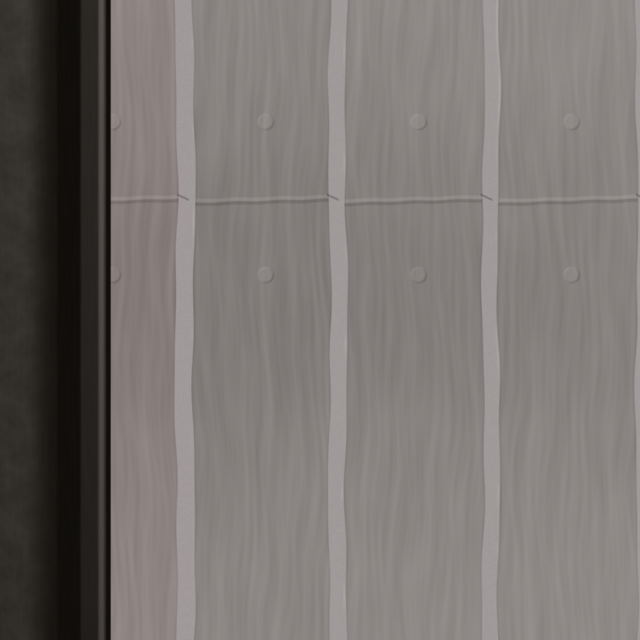
Write a three.js fragment shader that draws this texture.

```glsl
// Grey timber boards parted by pale wavy strips, with round pegs and one cross seam,
// beside a dark mossy wall and a black frame. The boards repeat by rounding x to a
// pitch; grain and moss come from stretched cellular noise and layered sines.
varying vec2 vUv;

const float PITCH = 0.239;       // spacing of strips and of pegs
const float FIRST_STRIP = 0.289; // centre of the first strip
const float PANEL_EDGE = 0.173;  // where the boards begin
const float SOFT = 0.0016;       // edge smoothing

const vec3 WOOD = vec3(0.535, 0.515, 0.503);
const vec3 STRIP = vec3(0.625, 0.602, 0.605);
const vec3 MOSS = vec3(0.225, 0.210, 0.188);
const vec3 BLACK = vec3(0.065, 0.055, 0.043);
const vec3 FRAME = vec3(0.160, 0.148, 0.135);
const vec3 BEAD = vec3(0.350, 0.325, 0.315);

float hash(vec2 p) {
  return fract(sin(dot(p, vec2(127.1, 311.7))) * 4375.85);
}

// Distance to the nearest scattered point
float cellular(vec2 p) {
  vec2 cell = floor(p);
  float nearest = 2.0;
  for (int j = -1; j <= 1; j++) {
    for (int i = -1; i <= 1; i++) {
      vec2 c = cell + vec2(float(i), float(j));
      vec2 point = c + vec2(hash(c), hash(c + 41.3));
      nearest = min(nearest, length(p - point));
    }
  }
  return nearest;
}

// Soft mask of a band from a to b
float band(float x, float a, float b, float soft) {
  return smoothstep(a - soft, a + soft, x) - smoothstep(b - soft, b + soft, x);
}

// Long streaks that bend along the board, roughly -1 to 1
float grain(vec2 p, float seed) {
  p.x += 0.006 * sin(p.y * 9.0 + seed * 5.0) + 0.003 * sin(p.y * 24.0 + p.x * 42.0 + seed);
  float broad = cellular(vec2(p.x * 48.0, p.y * 3.5) + seed * 17.0) - 0.5;
  float fine = cellular(vec2(p.x * 125.0, p.y * 9.0) + seed * 31.0) - 0.5;
  float rings = sin(p.x * 270.0 + 3.0 * sin(p.x * 57.0 + seed) + 2.0 * sin(p.y * 7.0 + p.x * 31.0));
  return 0.8 * broad + 0.8 * fine + 0.22 * rings;
}

// Brightness added by a shallow round peg lit from the upper left
float peg(vec2 d, float radius) {
  float r = length(d);
  float disc = 1.0 - smoothstep(radius - SOFT, radius + SOFT, r);
  float rim = 1.0 - smoothstep(0.0, 0.0035, abs(r - radius));
  float facing = dot(d / max(r, 0.0001), vec2(-0.8, 0.6));
  return disc * 0.022 + rim * (facing > 0.0 ? 0.035 : 0.075) * facing;
}

// Brightness added by a pale ridge with a shadow below it
float seam(float y) {
  float ridge = 1.0 - smoothstep(0.001, 0.0042, abs(y));
  float shadow = 1.0 - smoothstep(0.001, 0.004, abs(y + 0.006));
  return 0.045 * ridge - 0.055 * shadow;
}

vec3 boards(vec2 p) {
  float along = (p.x - FIRST_STRIP) / PITCH;
  float board = floor(along);
  float u = fract(along);

  // Wood with a tone per board and slow changes of light
  vec3 color = WOOD + 0.036 * grain(p, board + 3.0);
  color += 0.012 * (hash(vec2(board, 7.0)) - 0.5) + 0.025 * (p.x - 0.6);
  color += 0.02 * cos((p.y - 0.04) * 6.28);
  color += vec3(0.018, -0.003, 0.0) * (1.0 - step(0.0, board));

  // Pegs in two rows, midway across each board
  vec2 fromPeg = vec2((u - 0.528) * PITCH, abs(p.y - 0.690) - 0.1195);
  fromPeg.y *= sign(p.y - 0.690);
  color += peg(fromPeg, 0.0118);
  color += seam(p.y - 0.686 - 0.007 * u - 0.0006 * sin(p.x * 90.0));

  // Wavy strip with a worn bright edge and a faint outer shadow
  float id = floor(along + 0.5);
  float bend = 0.0022 * sin(p.y * 11.0 + id * 2.3) + 0.0011 * sin(p.y * 29.0 + id * 4.1);
  float x = p.x - FIRST_STRIP - id * PITCH - bend;
  float halfWidth = 0.0138 - 0.0009 * id + 0.0007 * sin(p.y * 43.0 + id);
  float strip = 1.0 - smoothstep(-SOFT, SOFT, abs(x) - halfWidth);
  float side = smoothstep(0.0, 0.005, abs(x) - halfWidth);
  float wear = smoothstep(0.45, 0.8, cellular(vec2(id * 9.0, p.y * 13.0)));
  vec3 stripColor = STRIP + 0.012 * (hash(floor(p * 380.0)) - 0.5);
  stripColor += 0.035 * wear * band(x, halfWidth - 0.004, halfWidth, SOFT);
  color = mix(color - 0.03 * (1.0 - side), stripColor, strip);

  // Dark slanted nick where the seam meets the strip
  float nick = 1.0 - smoothstep(0.0008, 0.003, abs(p.y - 0.689 + 0.45 * x));
  return color - 0.12 * nick * band(x, -0.015, 0.003, SOFT);
}

vec3 wallAndFrame(vec2 p) {
  vec2 q = p + 0.012 * sin(p.yx * 37.0);
  float mottle = cellular(q * 22.0) + 0.6 * cellular(q * 65.0) - 0.75;
  vec3 color = MOSS * (0.84 + 0.14 * p.y + 0.14 * mottle);
  color = mix(color, BLACK, 0.8 * smoothstep(0.035, 0.088, p.x));
  color = mix(color, BLACK, smoothstep(0.086, 0.092, p.x));
  color = mix(color, FRAME * (0.8 + 0.25 * p.y), smoothstep(0.123, 0.129, p.x));
  color = mix(color, BEAD, band(p.x, 0.154, 0.163, 0.003) * (0.65 + 0.25 * p.y));
  color = mix(color, BLACK, band(p.x, 0.166, 0.176, SOFT));
  return color + 0.012 * (cellular(vec2(p.x * 180.0, p.y * 12.0)) - 0.5);
}

void main() {
  float panel = smoothstep(PANEL_EDGE - SOFT, PANEL_EDGE + SOFT, vUv.x);
  gl_FragColor = vec4(mix(wallAndFrame(vUv), boards(vUv), panel), 1.0);
}
```
